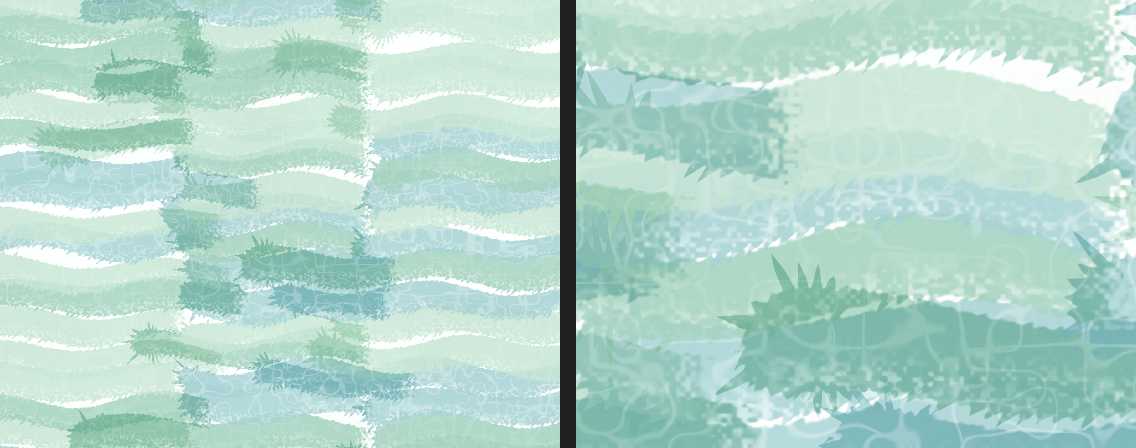
Left: the whole. Right: its middle third, enlarged.
Reproduce this pattern procedurally as a Shadertoy shader.

```glsl
// Wavy translucent brush strokes in pale green and blue, in three overlapping columns on white.

float hash(vec2 p) {
    return fract(sin(dot(p, vec2(127.1, 311.7))) * 43758.5453);
}

float noise(vec2 p) {
    vec2 i = floor(p), f = fract(p);
    f = f * f * (3.0 - 2.0 * f);
    return mix(mix(hash(i), hash(i + vec2(1, 0)), f.x),
               mix(hash(i + vec2(0, 1)), hash(i + vec2(1, 1)), f.x), f.y);
}

// Row of pointed bristles with random heights
float bristle(float u, float seed) {
    float h = hash(vec2(floor(u), seed));
    return h * h * max(0.0, 1.0 - abs(fract(u) - 0.5) * 2.4);
}

// Fine curly line made of noise contours
float scribble(vec2 p) {
    float a = abs(noise(p * vec2(32, 45)) - 0.5);
    float b = abs(noise(p * vec2(42, 36) + 19.0) - 0.45);
    return smoothstep(0.07, 0.01, min(a, b));
}

// Coverage of one stroke; "id" holds its column and row
float stroke(vec2 p, vec2 id, float grain) {
    float seed = hash(id + 3.7);
    float early = pow(hash(id + 11.3), 4.0) * 0.36;
    float late = pow(hash(id + 23.9), 4.0) * 0.24;
    float start = id.x * 0.415 - 0.02 - early + 0.03 * seed;
    float end = id.x * 0.415 + 0.43 + late;
    if (id.x < 0.5) start = -0.12 + 0.17 * pow(hash(id + 5.1), 3.0);
    if (id.x > 1.5) end = 2.0;

    // Wavy centre line and swelling width
    float wave = mix(0.009, 0.018, hash(id + 31.0))
               * sin(p.x * 17.0 + id.x * 1.3 + 2.2 * hash(id + 47.0));
    float centre = (id.y + 0.5 + 0.5 * (hash(id + 59.0) - 0.5)) * 0.06;
    float v = p.y - centre - wave;
    float radius = mix(0.026, 0.037, hash(id + 71.0))
                 + 0.004 * sin(p.x * 9.0 + seed * 6.3);

    // Slanted hairs on the edges, a fan of spikes around the start
    float along = p.x - start - radius;
    float hairs = bristle((p.x - 0.9 * v) * 85.0, seed) * (v < 0.0 ? 0.014 : 0.004);
    float angle = atan(v, 0.015 - along);
    float fan = bristle(angle * 4.0 + 50.0, seed + 2.0) * 0.034
              * smoothstep(0.06, 0.01, along);
    float d = length(vec2(min(along, 0.0), v)) - radius - max(hairs, fan);
    d += (grain - 0.5) * 0.003;

    // Dry lower side and stippled right end
    float cover = smoothstep(0.0015, -0.0015, d);
    float dry = smoothstep(0.1, -0.9, v / radius) * smoothstep(0.45, 0.8, grain);
    cover *= 0.88 - 0.4 * dry;
    return cover * smoothstep(end, end - 0.03, p.x + 0.035 * grain);
}

void mainImage(out vec4 fragColor, in vec2 fragCoord) {
    vec2 p = fragCoord / iResolution.y;
    vec3 paleGreen = vec3(0.80, 0.905, 0.845);
    vec3 midGreen = vec3(0.66, 0.83, 0.76);
    vec3 seaBlue = vec3(0.67, 0.83, 0.84);

    float grain = noise(p * 260.0);
    float curl = scribble(p);
    float baseRow = floor(p.y / 0.06);
    vec3 color = vec3(0.99, 1.0, 0.995);

    // Paint covers within a column, columns multiply where they overlap
    for (int c = 0; c < 3; c++) {
        vec3 layer = vec3(1.0);
        for (int r = -2; r <= 2; r++) {
            vec2 id = vec2(float(c), baseRow + float(r));
            float pick = hash(id + 83.0);
            vec3 paint = pick < 0.42 ? paleGreen : pick < 0.7 ? midGreen : seaBlue;
            float curlShade = curl * (pick < 0.7 ? 0.1 : 0.28);
            paint = mix(paint, vec3(1.0), curlShade);
            layer = mix(layer, paint, stroke(p, id, grain));
        }
        color *= layer;
    }

    // Faint paper tooth and broad wash
    color += 0.012 * (grain - 0.5) + 0.02 * (noise(p * 7.0) - 0.5);
    fragColor = vec4(clamp(color, 0.0, 1.0), 1.0);
}
```
